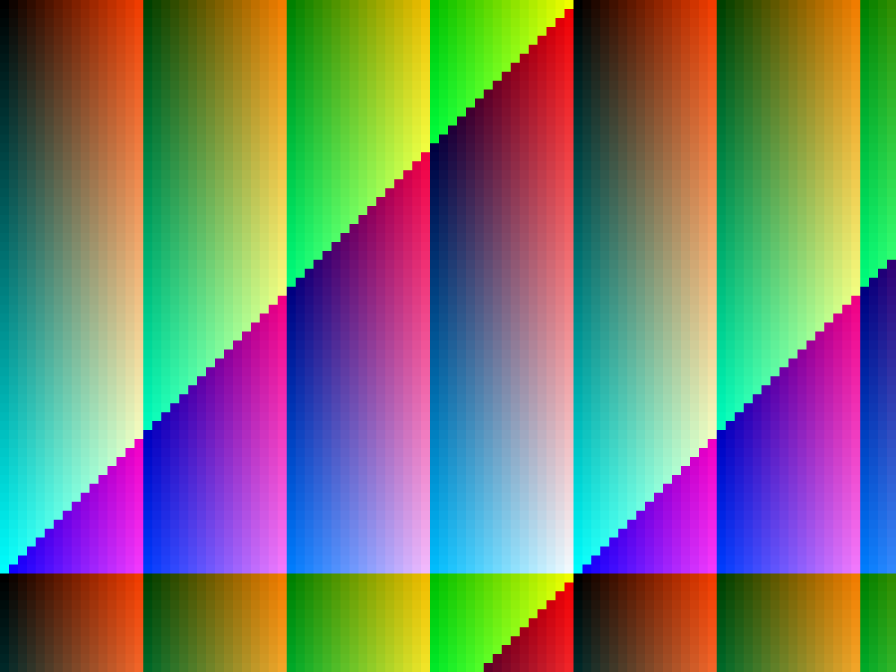
This background is drawn by a WebGL 2 fragment shader. Its source:

```glsl
#version 300 es
precision highp float;

uniform vec2 u_resolution;
out vec4 fragColor;

// Colour of one square cell, counted from the top left; repeats every 64 cells
vec3 cellColor(vec2 cell) {
    float red = mod(cell.x, 16.0) * 16.0;
    float green = mod(cell.x + cell.y, 64.0) * 4.0;
    float blue = mod(cell.y, 64.0) * 4.0;
    return vec3(red, green, blue) / 255.0;
}

void main() {
    // Average a 4 by 4 grid of samples to smooth the cell edges
    vec3 color = vec3(0.0);
    for (int j = 0; j < 4; j++) {
        for (int i = 0; i < 4; i++) {
            vec2 offset = (vec2(i, j) + 0.5) / 4.0 - 0.5;
            vec2 point = gl_FragCoord.xy + offset;
            point.y = u_resolution.y - point.y;

            // The canvas is 100 cells wide
            color += cellColor(floor(point / u_resolution.x * 100.0));
        }
    }
    fragColor = vec4(color / 16.0, 1.0);
}
```
